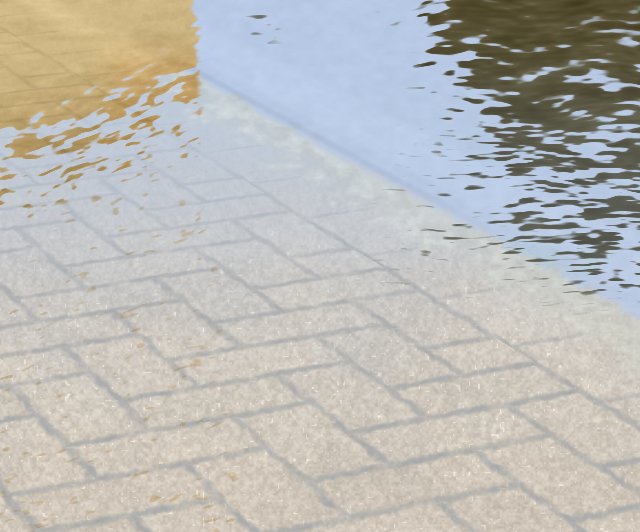
Give the GLSL for this texture, as a Shadertoy shader.

```glsl
const vec3 STONE_WARM = vec3(0.815, 0.780, 0.728);
const vec3 STONE_COOL = vec3(0.795, 0.788, 0.778);
const vec3 JOINT = vec3(0.620, 0.635, 0.650);
const vec3 SKY = vec3(0.720, 0.788, 0.882);
const vec3 CURB = vec3(0.800, 0.828, 0.820);
const vec3 OCHRE = vec3(0.810, 0.712, 0.500);
const vec3 AMBER = vec3(0.690, 0.570, 0.350);
const vec3 FOLIAGE = vec3(0.295, 0.260, 0.130);
const vec3 FOLIAGE_PALE = vec3(0.350, 0.350, 0.300);
const vec3 ALGAE = vec3(0.640, 0.820, 0.770);
const vec2 VANISH_X = vec2(-1.406, 10.625);  // vanishing points of both joint directions
const vec2 PAVER_ORIGIN = vec2(0.797, 5.437);
const vec2 PAVER_UNIT = vec2(0.1089, 0.259);
const float BORDER_U = 7.0;                  // end of the herringbone field
const float CURB_U = 9.0;                    // edge of the step

float hash(vec2 p) {
    vec3 q = fract(vec3(p.xyx) * 0.1031);
    q += dot(q, q.yzx + 33.33);
    return fract((q.x + q.y) * q.z);
}

float noise(vec2 p) {
    vec2 i = floor(p), f = fract(p);
    f = f * f * (3.0 - 2.0 * f);
    return mix(mix(hash(i), hash(i + vec2(1, 0)), f.x),
               mix(hash(i + vec2(0, 1)), hash(i + vec2(1, 1)), f.x), f.y);
}

float fbm(vec2 p) {
    float sum = 0.0, amp = 0.533;
    for (int i = 0; i < 4; i++) {
        sum += amp * noise(p);
        p = p * 2.03 + 17.7;
        amp *= 0.5;
    }
    return sum;
}

// Two layers of stretched noise, spread over 0 to 1
float ripples(vec2 p) {
    return smoothstep(0.12, 0.88, 0.6 * noise(p) + 0.4 * noise(p * vec2(1.9, 1.6) + 9.3));
}

// Canvas to paving plane, one unit per paver width
vec2 toPaving(vec2 p) {
    float depth = p.y + 0.85 + 0.0156 * p.x;
    vec2 plane = vec2(p.x - VANISH_X.x, VANISH_X.y - p.x) / depth;
    return (plane - PAVER_ORIGIN) / PAVER_UNIT;
}

float line(float d, float halfWidth) {
    return 1.0 - smoothstep(halfWidth * 0.2, halfWidth * 1.9, abs(d));
}

// x: joint strength, y: random tone of the paver
vec2 herringbone(vec2 g) {
    vec2 cell = floor(g), edge = floor(g + 0.5), d = g - edge;
    float sideU = line(d.x, 0.052) * step(0.5, mod(cell.y - edge.x, 4.0));
    float sideV = line(d.y, 0.072) * step(0.5, mod(edge.y - cell.x + 1.0, 4.0));
    float part = mod(cell.y - cell.x, 4.0);
    if (part < 0.5) cell.x -= 1.0;
    else if (part > 2.5) cell.y -= 1.0;
    return vec2(max(sideU, sideV), hash(cell + 40.0));
}

// Single row of slabs between the field and the water
vec2 borderRow(vec2 g) {
    float row = (g.y - 1.6) / 2.0;
    float across = line((fract(row + 0.5) - 0.5) * 2.0, 0.06) * (1.0 - smoothstep(7.9, 8.4, g.x));
    return vec2(max(0.7 * across, line(g.x - BORDER_U, 0.052)), hash(vec2(floor(row) + 80.0, 9.0)));
}

vec3 paving(vec2 p, vec2 g) {
    vec2 wobble = 0.07 * vec2(noise(p * 75.0), noise(p * 75.0 + 31.0)) - 0.035;
    vec2 slab = g.x < BORDER_U ? herringbone(g + wobble) : borderRow(g + wobble);
    float blotch = fbm(p * 9.0);
    vec3 col = mix(STONE_COOL, STONE_WARM, smoothstep(0.4, 0.95, p.y + 0.3 * (blotch - 0.5)));
    col += 0.015 * (slab.y - 0.5) + 0.04 * (blotch - 0.5);
    float nearness = smoothstep(0.15, 0.85, p.y);
    col += (0.03 + 0.045 * nearness) * (noise(p * 240.0) + noise(p * 110.0) - 1.0);
    col += 0.10 * smoothstep(0.25, 0.7, p.y) * smoothstep(0.86, 0.97, noise(p * 170.0 + 50.0));
    float strength = slab.x * mix(0.5, 0.82, nearness) * step(g.x, CURB_U);
    return mix(col, JOINT, strength * (0.4 + 0.6 * noise(p * 42.0)));
}

// Sky film over the stones, with the step showing through
vec3 water(vec2 p, vec2 g, vec3 stones) {
    float drift = 0.08 * (fbm(p * vec2(5.0, 11.0)) - 0.5);
    float film = 0.75 * (1.0 - smoothstep(0.12, 0.62, p.y + drift));
    vec3 col = mix(stones, SKY, film);
    float grain = fbm(p * vec2(45.0, 70.0)) - 0.5;
    float lip = smoothstep(7.6, 8.7, g.x + 1.6 * grain) * (1.0 - smoothstep(8.85, 9.1, g.x + 0.4 * grain));
    col = mix(col, CURB - vec3(0.0, 0.02, 0.05) * smoothstep(0.4, 0.65, p.y) + 0.2 * grain, 0.65 * lip);
    float deep = smoothstep(8.85, 9.2, g.x + 0.4 * grain);
    vec3 pool = SKY + vec3(-0.005, 0.0, 0.02);
    pool += 0.02 * smoothstep(9.4, 9.7, g.x) * (1.0 - smoothstep(10.7, 11.1, g.x));
    col = mix(col, pool + 0.05 * grain, 0.85 * deep);
    col -= 0.04 * line(g.x - 9.15, 0.09) * (1.0 - smoothstep(0.3, 0.5, p.y));
    float algae = deep * smoothstep(0.42, 0.55, p.y) * smoothstep(0.4, 0.65, fbm(p * 13.0));
    return mix(col, ALGAE, 0.5 * algae);
}

void mainImage(out vec4 fragColor, in vec2 fragCoord) {
    vec2 p = vec2(fragCoord.x, iResolution.y - fragCoord.y) / iResolution.y;
    vec2 g = toPaving(p);
    vec3 stones = paving(p, g);
    vec3 col = water(p, g, stones);

    // Ochre wall reflection, broken by slanted ripples
    float slant = p.y + 0.34 * p.x;
    float ripple = ripples(vec2(p.x * 32.0 - p.y * 10.0, (slant + 0.02 * noise(p * 12.0)) * 115.0));
    float wallEdge = 0.362 + 0.10 * p.y + 0.016 * (ripple - 0.5);
    float wallCover = 1.2 - 0.68 * smoothstep(0.18, 0.30, slant) - 0.46 * smoothstep(0.28, 0.46, slant);
    float wall = smoothstep(-0.04, 0.2, wallCover - ripple) * (1.0 - smoothstep(-0.006, 0.008, p.x - wallEdge));
    float amber = smoothstep(0.10, 0.36, slant + 0.12 * (fbm(p * vec2(9.0, 28.0)) - 0.5));
    vec3 wallCol = mix(OCHRE, AMBER, 0.85 * amber) + 0.7 * (stones - STONE_COOL);
    wallCol += vec3(0.02, -0.01, -0.03) * smoothstep(0.16, 0.24, p.x) * smoothstep(0.06, 0.14, p.y);
    wallCol += 0.035 * line(g.x - 8.5, 0.35) + 0.09 * (ripple - 0.5) * smoothstep(0.1, 0.3, slant);
    wallCol += 0.10 * (fbm(p * vec2(22.0, 70.0)) - 0.5);
    col = mix(col, wallCol, 0.95 * wall);

    // Dark foliage reflection, thinning into fine scattered ripples
    float bend = 0.03 * noise(p * vec2(7.0, 9.0));
    float wave = ripples(vec2(p.x * 24.0 + p.y * 8.0, (p.y + bend) * (105.0 + 60.0 * p.y)));
    float shore = smoothstep(-0.07, 0.17, p.x - 0.745 - 0.42 * p.y);
    float cover = shore * (1.12 - 1.42 * p.y);
    cover += 0.20 * exp(-dot(p - vec2(0.87, 0.40), p - vec2(0.87, 0.40)) * 45.0);
    cover += 0.20 * exp(-dot(p - vec2(0.49, 0.05), p - vec2(0.49, 0.05)) * 900.0);
    float dark = smoothstep(-0.02, 0.24, cover - wave) * (1.0 - smoothstep(0.52, 0.61, p.y));
    vec3 leafCol = mix(FOLIAGE, FOLIAGE_PALE, smoothstep(0.0, 0.4, p.y));
    leafCol += 0.12 * (fbm(p * vec2(12.0, 24.0)) - 0.5) + 0.10 * (wave - 0.4);
    col = mix(col, leafCol, 0.93 * dark);

    fragColor = vec4(clamp(col, 0.0, 1.0), 1.0);
}
```
